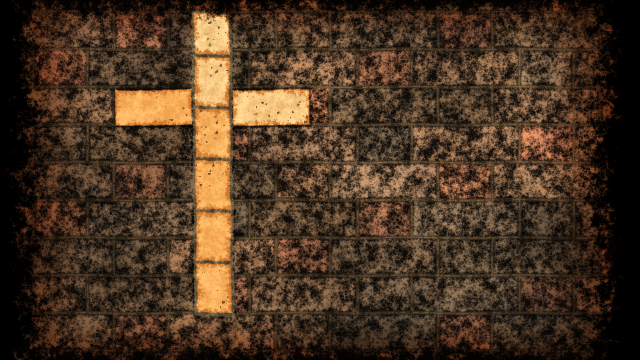
Write a Shadertoy shader that draws this texture.

```glsl
// A weathered brick wall with a cross of glowing pale tiles set into it.
// Bricks come from a repeated long/short bond, tiles from box distances, and
// grime from stacked cellular noise; a ragged dark border frames the wall.

const vec2 CANVAS = vec2(16.0, 9.0);
const float ROW_BASE = 0.23, ROW_HEIGHT = 0.942;
const float BOND_PERIOD = 4.052, BOND_START = 2.854, SHORT_BRICK = 1.354;
const float JOINT = 0.03;

const float POST_X = 5.323, POST_HALF = 0.43, POST_LEAN = 0.0083;
const float POST_BOTTOM = 1.146, POST_TOP = 8.646, TILE_HEIGHT = 1.29;
const vec2 ARM_CENTER = vec2(5.313, 6.313), ARM_HALF = vec2(0.955, 0.44);
const float ARM_OFFSET = 1.469;

const vec3 UMBER = vec3(0.43, 0.32, 0.22);
const vec3 SLATE = vec3(0.34, 0.285, 0.215);
const vec3 RUST = vec3(0.55, 0.32, 0.22);
const vec3 MORTAR = vec3(0.49, 0.39, 0.25);
const vec3 GROUT = vec3(0.45, 0.39, 0.28);
const vec3 TILE_PALE = vec3(1.0, 0.86, 0.60);
const vec3 TILE_ORANGE = vec3(1.0, 0.68, 0.33);
const vec3 TILE_EDGE = vec3(0.85, 0.50, 0.20);
const vec3 SOOT = vec3(0.06, 0.03, 0.02);

vec2 hash2(vec2 p) {
    vec3 q = fract(p.xyx * vec3(0.1031, 0.1030, 0.0973));
    q += dot(q, q.yzx + 33.33);
    return fract((q.xx + q.yz) * q.zy);
}

// Distance to the nearest scattered point
float cellular(vec2 p) {
    vec2 cell = floor(p), f = p - cell;
    float best = 4.0;
    for (int y = -1; y <= 1; y++)
        for (int x = -1; x <= 1; x++) {
            vec2 o = vec2(x, y);
            vec2 r = o + hash2(cell + o) - f;
            best = min(best, dot(r, r));
        }
    return sqrt(best);
}

// Pits and bumps alternate between octaves, so the sum centres on zero
float grime(vec2 p) {
    float sum = 0.0, total = 0.0, amp = 1.0, side = 1.0;
    for (int i = 0; i < 4; i++) {
        sum += side * amp * (cellular(p) - 0.47);
        total += amp;
        p = mat2(0.8, 0.6, -0.6, 0.8) * p * 2.05 + 17.3;
        amp *= 0.9;
        side = -side;
    }
    return sum / total;
}

// Broad, soft patches from layered sines, about -1 to 1
float clouds(vec2 p) {
    p += 0.7 * sin(p.yx * 1.3 + vec2(0.4, 2.1));
    return 0.5 * sin(p.x * 1.1 + 0.8 * p.y) + 0.3 * sin(p.y * 2.3 - p.x * 1.7)
         + 0.2 * sin(p.x * 4.1 + p.y * 3.3);
}

float boxDistance(vec2 p, vec2 halfSize) {
    vec2 d = abs(p) - halfSize;
    return length(max(d, 0.0)) + min(max(d.x, d.y), 0.0);
}

vec3 brickWall(vec2 p, float rough, float tone, float cloud) {
    float y = p.y - ROW_BASE, row = floor(y / ROW_HEIGHT);
    y -= row * ROW_HEIGHT;
    float x = p.x - BOND_START - 0.5 * BOND_PERIOD * mod(row, 2.0);
    float bond = floor(x / BOND_PERIOD);
    x -= bond * BOND_PERIOD;
    float isShort = step(x, SHORT_BRICK);
    float sideGap = min(abs(x - SHORT_BRICK), min(x, BOND_PERIOD - x));
    float gap = min(sideGap, min(y, ROW_HEIGHT - y)) + rough * 0.12;

    // Every other short brick, stepping diagonally, is fired redder
    float fired = isShort * (1.0 - mod(bond + floor(row * 0.5), 2.0));
    vec2 rnd = hash2(vec2(bond * 2.0 + isShort, row) + 41.0);
    vec3 col = mix(UMBER, SLATE, rnd.x);
    col = mix(col, RUST, 0.15 * rnd.y + 0.5 * fired);
    col *= (0.88 + 0.22 * rnd.y + 0.14 * cloud) * mix(0.15, 1.55, tone);
    col *= mix(0.5, 1.0, smoothstep(0.02, 0.12, gap));
    float joint = 1.0 - smoothstep(JOINT * 0.4, JOINT * 1.5, gap);
    return mix(col, MORTAR * mix(0.4, 1.15, tone), joint * (0.75 + 0.25 * cloud));
}

void mainImage(out vec4 fragColor, in vec2 fragCoord) {
    vec2 p = fragCoord / iResolution.xy * CANVAS;
    float aa = CANVAS.y / iResolution.y;
    float rough = grime(p * 2.3), cloud = clouds(p);
    float tone = smoothstep(-0.24, 0.26, rough + 0.025 * cloud);
    vec2 q = p + 0.012 * sin(p.yx * vec2(3.1, 2.3));
    vec3 col = brickWall(q, rough, tone, cloud);

    // Soft light over the middle right of the wall
    vec2 fromLight = (p - vec2(10.0, 5.6)) / vec2(5.5, 3.6);
    col *= 0.84 + 0.32 * exp(-dot(fromLight, fromLight));

    // Fine crack below the post
    float crackX = 5.87 + 0.05 * sin(p.y * 9.0) + 0.02 * sin(p.y * 31.0);
    float crack = 1.0 - smoothstep(0.01, 0.02 + aa, abs(p.x - crackX));
    col = mix(col, MORTAR, 0.6 * crack * step(0.35, p.y) * step(p.y, 1.15));

    // Cross: a leaning column of tiles and two mirrored arms
    float postX = q.x - POST_X + POST_LEAN * (q.y - 4.9);
    float post = boxDistance(vec2(postX, q.y - 0.5 * (POST_TOP + POST_BOTTOM)),
                             vec2(POST_HALF, 0.5 * (POST_TOP - POST_BOTTOM)));
    float tileY = (q.y - POST_BOTTOM) / TILE_HEIGHT, tile = floor(tileY);
    float seam = TILE_HEIGHT * (0.5 - abs(fract(tileY) - 0.5));
    float postTile = max(post, 0.037 - seam);
    vec2 armP = q - ARM_CENTER;
    float arm = boxDistance(vec2(abs(armP.x) - ARM_OFFSET, armP.y), ARM_HALF);
    float shape = min(postTile, arm) - rough * 0.06;

    float bed = min(post, arm + 0.02);
    col *= mix(0.45, 1.0, smoothstep(0.04, 0.14, bed + rough * 0.15));
    float grout = 1.0 - smoothstep(0.05, 0.07 + aa, post - rough * 0.08);
    col = mix(col, GROUT * mix(0.55, 1.15, tone), grout);

    // Tile glaze: pale towards the top and right, scorched at the rims
    float pale = arm < postTile ? mix(0.12, 0.7, step(0.0, armP.x))
                                : mix(0.12, 0.85, smoothstep(2.5, 4.5, tile));
    vec3 glaze = mix(TILE_ORANGE, TILE_PALE, clamp(pale + rough + 0.12 * cloud, 0.0, 1.0));
    glaze = mix(TILE_EDGE, glaze, smoothstep(0.0, 0.12, -shape + rough * 0.3));
    glaze *= 0.93 + 0.09 * tone;
    float specks = 1.0 - smoothstep(0.05, 0.15, cellular(p * 4.7) + rough * 0.6);
    specks *= smoothstep(-0.1, 0.5, clouds(p * 2.3 + 9.0));
    glaze = mix(glaze, UMBER * 0.7, specks * 0.75);
    col = mix(col, glaze, 1.0 - smoothstep(-aa, aa, shape));

    // Ragged burnt border, darker and redder towards the rim
    vec2 edge = min(p, CANVAS - vec2(0.25, 0.0) - p);
    float ragged = rough * 1.6 + 0.16 * clouds(p * 1.7 + 4.0);
    float sides = smoothstep(0.45, 1.15, edge.x + ragged);
    float ends = smoothstep(-0.05, 0.5, edge.y + ragged * 0.7);
    float burn = smoothstep(0.3, 2.4, edge.x) * smoothstep(-0.2, 1.2, edge.y);
    col *= mix(vec3(0.72, 0.47, 0.31), vec3(1.0), max(burn, 1.0 - smoothstep(0.0, 0.1, bed)));
    col = mix(SOOT * 0.25 * sides, col, sides * ends);
    fragColor = vec4(clamp(col, 0.0, 1.0), 1.0);
}
```
